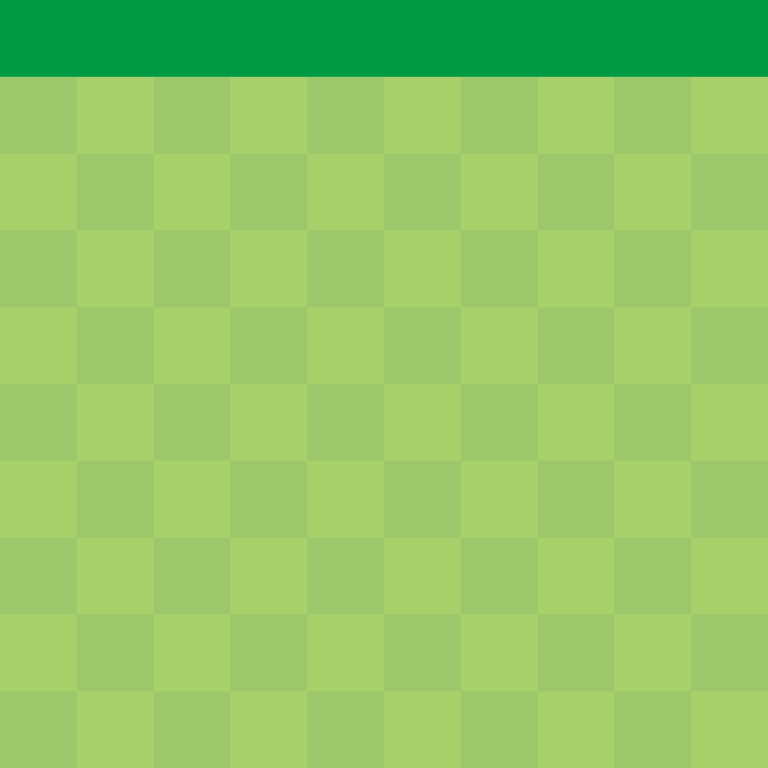
Write a WebGL 1 fragment shader that draws this pattern.

```glsl
precision highp float;

uniform vec2 u_resolution;

const float CELLS = 10.0;       // squares across and down
const float BAND_ROWS = 1.0;    // height of the solid top band, in squares
const vec3 DARK_SQUARE = vec3(0.612, 0.780, 0.420);
const vec3 LIGHT_SQUARE = vec3(0.663, 0.820, 0.420);
const vec3 BAND_COLOUR = vec3(0.000, 0.604, 0.267);

// Square wave: +1 in even cells, -1 in odd cells, with edges one pixel wide
vec2 alternate(vec2 p, vec2 pixel) {
    vec2 edgeDistance = 0.5 - abs(mod(p + 0.5, 2.0) - 1.0);
    return clamp(2.0 * edgeDistance / pixel, -1.0, 1.0);
}

void main() {
    vec2 grid = CELLS * gl_FragCoord.xy / u_resolution;
    vec2 pixel = CELLS / u_resolution;

    // Checkerboard, with a dark square in the lower left corner
    vec2 wave = alternate(grid, pixel);
    float darkness = 0.5 + 0.5 * wave.x * wave.y;
    vec3 colour = mix(LIGHT_SQUARE, DARK_SQUARE, darkness);

    // Solid band along the top
    float bandDistance = grid.y - (CELLS - BAND_ROWS);
    float band = clamp(bandDistance / pixel.y + 0.5, 0.0, 1.0);
    colour = mix(colour, BAND_COLOUR, band);

    gl_FragColor = vec4(colour, 1.0);
}
```
